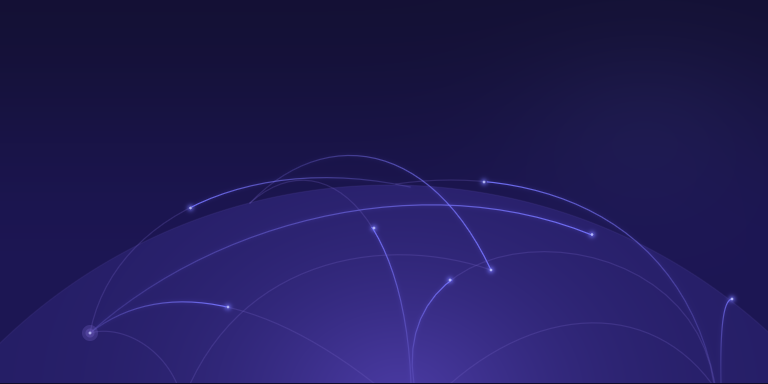
Reproduce this background procedurally as a Shadertoy shader.

```glsl
// Night-blue sky above a softly glowing violet globe, with thin arcs flying
// between points of light. The globe is a circle distance with a radial glow;
// each arc is a cubic Bezier whose brightness varies along its length.

// Layout: 384 units per canvas height, x to the right, y downwards.
const float GRID = 384.0;

const vec3 SKY_TOP     = vec3(0.076, 0.064, 0.205);
const vec3 SKY_HORIZON = vec3(0.110, 0.085, 0.325);
const vec3 SKY_HAZE    = vec3(0.022, 0.026, 0.040);
const vec3 GLOBE_EDGE  = vec3(0.140, 0.112, 0.390);
const vec3 GLOBE_CORE  = vec3(0.285, 0.225, 0.630);
const vec3 RIM_COLOR   = vec3(0.300, 0.250, 0.580);
const vec3 FAINT_COLOR = vec3(0.440, 0.370, 0.760);
const vec3 LIT_COLOR   = vec3(0.460, 0.460, 1.000);
const vec3 DOT_COLOR   = vec3(0.800, 0.820, 1.000);
const vec3 BASE_LINE   = vec3(0.070, 0.055, 0.170);

const vec2  GLOBE_CENTER = vec2(390.0, 745.0);
const float GLOBE_RADIUS = 560.0;
const vec2  GLOW_CENTER  = vec2(400.0, 400.0);
const vec2  HAZE_CENTER  = vec2(645.0, 125.0);
const vec2  BEACON       = vec2(90.0, 333.0);

const float LINE_HALF_WIDTH = 0.6;
const float FAINT_ALPHA = 0.27;
const float LIT_ALPHA   = 0.85;
const float LIT_DECAY   = 0.75;
const int   SEGMENTS    = 28;
const int   ARC_COUNT   = 11;
const int   DOT_COUNT   = 8;

// Arc geometry: start point and first control, second control and end point.
const vec4 ARC_START[ARC_COUNT] = vec4[](
    vec4(90, 333, 112, 218), vec4(396, 184, 520, 166), vec4(250, 203, 325, 125),
    vec4(90, 333, 215, 220), vec4(250, 203, 320, 140), vec4(414, 384, 386, 207),
    vec4(190, 384, 250, 255), vec4(90, 333, 155, 282), vec4(90, 333, 120, 325),
    vec4(450, 384, 540, 305), vec4(721, 384, 720, 330));
const vec4 ARC_END[ARC_COUNT] = vec4[](
    vec4(250, 152, 410, 187), vec4(680, 205, 715, 384), vec4(430, 140, 491, 270),
    vec4(425, 167, 592, 235), vec4(405, 210, 411, 384), vec4(690, 208, 714, 384),
    vec4(390, 235, 491, 270), vec4(255, 290, 375, 384), vec4(160, 345, 177, 384),
    vec4(650, 300, 712, 384), vec4(723, 300, 732, 299));
// Lit span of each arc: brightest at x, dimmest at y; beyond 1 means unlit.
const vec2 ARC_LIT[ARC_COUNT] = vec2[](
    vec2(0.48, 1.0), vec2(0.235, 1.0), vec2(1.0, 0.1), vec2(1.0, 0.0),
    vec2(0.6, 1.0), vec2(0.27, 0.0), vec2(2.0, 3.0), vec2(0.55, 0.0),
    vec2(2.0, 3.0), vec2(2.0, 3.0), vec2(1.0, 0.0));
const vec2 DOTS[DOT_COUNT] = vec2[](
    vec2(190.5, 208), vec2(484, 182), vec2(374, 228), vec2(592, 234.5),
    vec2(491, 270), vec2(450, 280), vec2(228, 307), vec2(732, 299));

float disc(float dist, float radius, float pixel) {
    return clamp((radius - dist) / pixel + 0.5, 0.0, 1.0);
}

vec2 bezier(vec4 a, vec4 b, float t) {
    float s = 1.0 - t;
    return s * s * s * a.xy + 3.0 * s * s * t * a.zw
         + 3.0 * s * t * t * b.xy + t * t * t * b.zw;
}

// Distance to a curve and the curve parameter at the nearest point.
vec2 arcDistance(vec2 p, vec4 a, vec4 b) {
    vec2 nearest = vec2(1e5, 0.0);
    vec2 from = a.xy;
    for (int i = 0; i < SEGMENTS; i++) {
        vec2 to = bezier(a, b, float(i + 1) / float(SEGMENTS));
        vec2 along = to - from;
        float h = clamp(dot(p - from, along) / dot(along, along), 0.0, 1.0);
        float d = length(p - from - along * h);
        if (d < nearest.x) nearest = vec2(d, (float(i) + h) / float(SEGMENTS));
        from = to;
    }
    return nearest;
}

vec3 background(vec2 p, float pixel) {
    vec3 sky = mix(SKY_TOP, SKY_HORIZON, smoothstep(-20.0, 270.0, p.y));
    vec2 haze = (p - HAZE_CENTER) / vec2(130.0, 95.0);
    sky += SKY_HAZE * exp(-dot(haze, haze));

    float glowDist = length((p - GLOW_CENTER) * vec2(0.88, 1.1));
    vec3 globe = mix(GLOBE_EDGE, GLOBE_CORE, exp(-pow(glowDist / 155.0, 1.4)));
    float d = length(p - GLOBE_CENTER);
    vec3 col = mix(sky, globe, disc(d, GLOBE_RADIUS, pixel));
    return mix(col, RIM_COLOR, 0.2 * disc(abs(d - GLOBE_RADIUS), 0.6, pixel));
}

void mainImage(out vec4 fragColor, in vec2 fragCoord) {
    float pixel = GRID / iResolution.y;
    vec2 p = vec2(fragCoord.x, iResolution.y - fragCoord.y) * pixel;
    vec3 col = background(p, pixel);

    // Flight arcs
    for (int i = 0; i < ARC_COUNT; i++) {
        vec2 hit = arcDistance(p, ARC_START[i], ARC_END[i]);
        float u = (hit.y - ARC_LIT[i].x) / (ARC_LIT[i].y - ARC_LIT[i].x);
        float lit = u >= 0.0 && u <= 1.0 ? 1.0 - LIT_DECAY * u : 0.0;
        float alpha = max(FAINT_ALPHA, LIT_ALPHA * lit);
        col = mix(col, mix(FAINT_COLOR, LIT_COLOR, lit),
                  alpha * disc(hit.x, LINE_HALF_WIDTH, pixel));
        col += LIT_COLOR * 0.06 * lit * exp(-hit.x * hit.x / 8.0);
    }

    // Points of light
    for (int i = 0; i < DOT_COUNT; i++) {
        float d = length(p - DOTS[i]);
        col = mix(col, LIT_COLOR, 0.55 * exp(-d * d / 14.0));
        col = mix(col, DOT_COLOR, 0.75 * disc(d, 1.3, pixel));
    }

    // Beacon with two translucent rings, then the dark lower border
    float b = length(p - BEACON);
    col = mix(col, FAINT_COLOR, 0.30 * disc(b, 8.0, pixel) + 0.25 * disc(b, 4.5, pixel));
    col = mix(col, DOT_COLOR, 0.7 * disc(b, 1.4, pixel));
    col = mix(col, BASE_LINE, disc(GRID - p.y, 1.0, pixel));
    fragColor = vec4(col, 1.0);
}
```
